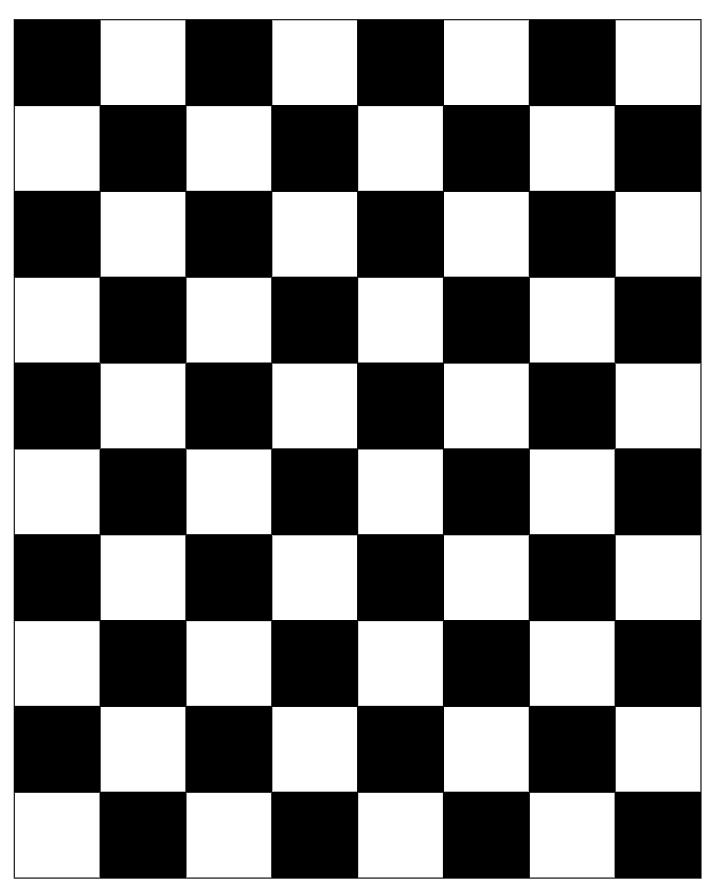
Reproduce this pattern procedurally as a Shadertoy shader.

```glsl
// Black and white checkerboard, 8 columns by 10 rows, with a thin outline on white.
// Cell parity signs the distance to the nearest grid line; a box distance
// clips the board and gives its outline.

// Signed distance to the black squares of an endless checkerboard of unit cells.
float checkerDistance(vec2 p) {
    vec2 toLine = abs(p - round(p));
    vec2 cell = floor(p);
    float whiteCell = mod(cell.x + cell.y, 2.0);
    return min(toLine.x, toLine.y) * (2.0 * whiteCell - 1.0);
}

float boxDistance(vec2 p, vec2 halfSize) {
    vec2 d = abs(p) - halfSize;
    return length(max(d, 0.0)) + min(max(d.x, d.y), 0.0);
}

void mainImage(out vec4 fragColor, in vec2 fragCoord) {
    // Board space: one unit per cell, origin at the middle of the board
    float cellSize = 0.0958 * iResolution.y;
    vec2 center = 0.5 * iResolution.xy + vec2(0.0007, -0.001) * iResolution.y;
    vec2 p = (fragCoord - center) / cellSize;

    // Squares inside the board, joined with the outline
    float board = boxDistance(p, vec2(4.0, 5.0));
    float squares = max(checkerDistance(p), board);
    float shape = min(squares, abs(board)) - 0.0065;

    // Coverage over one pixel
    float ink = clamp(0.5 - shape * cellSize, 0.0, 1.0);
    fragColor = vec4(vec3(1.0 - ink), 1.0);
}
```
